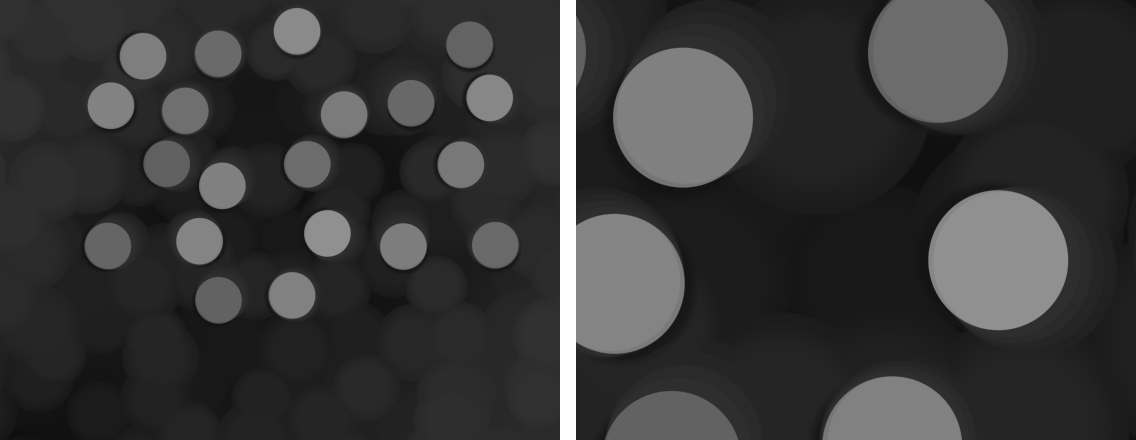
Left, the full canvas; right, a detail of the centre.
Reproduce this background procedurally as a Shadertoy shader.

```glsl
// Grey out-of-focus light discs scattered over a dark field of faint overlapping spots.

const float DISC_RADIUS = 0.053;
const float SPOT_CELL = 0.1;
const int COLUMNS = 6;
const int ROWS = 5;

vec2 hash2(vec2 p) {
    vec3 q = fract(vec3(p.xyx) * vec3(0.1031, 0.1030, 0.0973));
    q += dot(q, q.yzx + 33.33);
    return fract((q.xx + q.yz) * q.zy);
}

// Coverage of a disc with an edge of the given softness.
float disc(vec2 p, vec2 center, float radius, float soft) {
    return 1.0 - smoothstep(-soft, soft, length(p - center) - radius);
}

// 0 in the middle of the canvas, 1 toward its corners.
float rim(vec2 p) {
    return smoothstep(0.2, 0.75, length((p - vec2(0.64, 0.5)) * vec2(1.0, 1.15)));
}

// Broad light: pale rim, dim middle, darkest at the lower left.
float ambient(vec2 p) {
    float corner = exp(-dot(p - vec2(0.1, 0.0), p - vec2(0.1, 0.0)) / 0.06);
    float floorShade = smoothstep(0.3, 0.0, p.y) * smoothstep(1.1, 0.6, p.x);
    return 0.104 + 0.07 * rim(p) - 0.075 * corner - 0.035 * floorShade;
}

// Dim spots, the lightest one on top: flat core, gentle skirt, crisp border.
float spotField(vec2 p, float soft) {
    float ground = ambient(p) - mix(0.04, 0.015, rim(p));
    float tone = ground;
    vec2 cell = floor(p / SPOT_CELL);
    for (int y = -1; y <= 1; y++)
    for (int x = -1; x <= 1; x++) {
        vec2 id = cell + vec2(x, y);
        vec2 center = (id + hash2(id + 17.0)) * SPOT_CELL;
        vec2 rnd = hash2(id + 71.0);
        float radius = mix(0.068, 0.095, rnd.x);
        float spread = mix(0.095, 0.045, rim(center));
        float level = ambient(center) + spread * (rnd.y - 0.5);
        float skirt = smoothstep(DISC_RADIUS * 0.9, radius, length(p - center));
        float cover = disc(p, center, radius, soft) * (1.0 - 0.45 * skirt);
        tone = max(tone, mix(ground, level, cover));
    }
    return tone;
}

// A few nested discs drifting away from a bright one.
float halo(float tone, vec2 p, vec2 center, vec2 drift, float soft) {
    for (int k = 4; k >= 1; k--) {
        float s = float(k);
        float cover = disc(p, center + drift * s, DISC_RADIUS + 0.003 * s, soft);
        tone = mix(tone, max(tone, 0.2 - 0.018 * s), cover);
    }
    return tone;
}

// Staggered, jittered slots with regular vacancies; the lowest row is short.
bool isLit(int col, int row) {
    bool vacant = (col + 2 * row) % 4 == 0;
    bool outside = row == ROWS - 1 && abs(float(col) - 2.5) > 1.0;
    return !vacant && !outside;
}

vec2 discCenter(int col, int row) {
    vec2 jitter = hash2(vec2(col, row) + 5.0) - 0.5;
    float stagger = 0.08 * float(row % 2);
    return vec2(0.18 + 0.172 * float(col) + stagger, 0.9 - 0.15 * float(row))
         + jitter * vec2(0.065, 0.06);
}

void mainImage(out vec4 fragColor, in vec2 fragCoord) {
    vec2 p = fragCoord / iResolution.y;
    float soft = 0.8 / iResolution.y;
    float field = spotField(p, 2.0 * soft);
    float light = 0.0;
    float lit = 0.0;

    for (int row = 0; row < ROWS; row++)
    for (int col = 0; col < COLUMNS; col++) {
        if (!isLit(col, row)) continue;
        vec2 center = discCenter(col, row);
        vec2 rnd = hash2(vec2(col, row) + 43.0);
        float angle = mix(-0.4, 2.6, rnd.x);
        vec2 drift = vec2(cos(angle), sin(angle)) * mix(0.002, 0.009, rnd.y);

        // Shadow on one side, halo on the other
        float shadow = disc(p, center - normalize(drift) * 0.006, 0.056, 0.005);
        field = mix(field, 0.07, 0.7 * shadow);
        field = halo(field, p, center, drift, 2.0 * soft);

        // Flat face with a thin darker crescent
        float level = 0.37 + 0.2 * fract(float(row * COLUMNS + col) * 0.618);
        float face = disc(p, center + normalize(drift) * 0.004, DISC_RADIUS, soft);
        float cover = disc(p, center, DISC_RADIUS, soft);
        light = mix(light, level - 0.04 * (1.0 - face), cover);
        lit = max(lit, cover);
    }

    float tone = field * (1.0 - lit) + light;
    fragColor = vec4(vec3(tone), 1.0);
}
```
